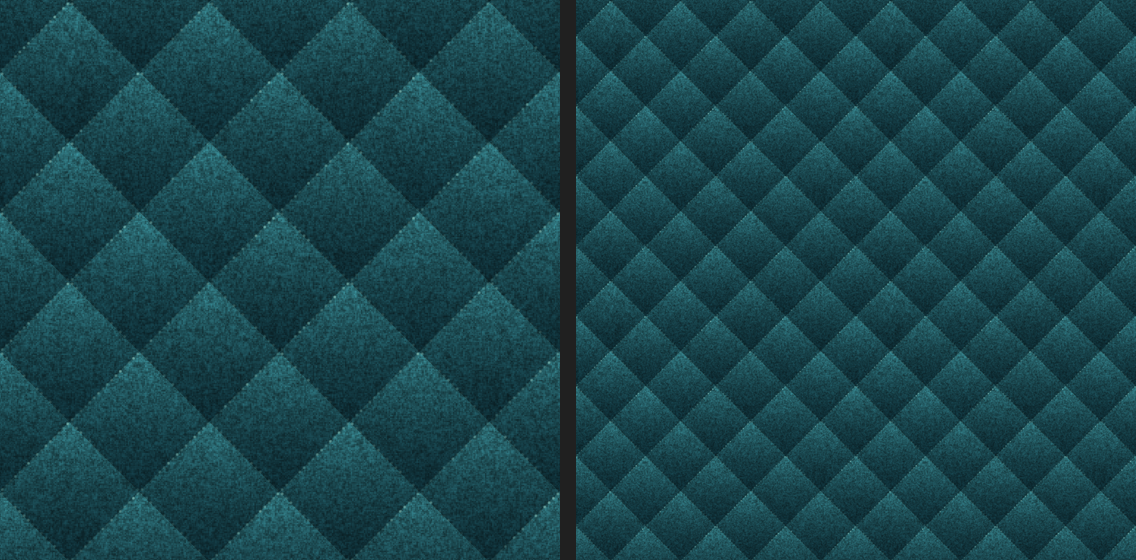
Left: one tile. Right: repeated 2 by 2.
Write a Shadertoy shader that draws this pattern.

```glsl
// Teal felt diamonds, each shaded from a bright top to a dark foot, with beaded stitches on the seams.

float hash(vec2 c) {
    vec3 q = fract(c.xyx * vec3(0.1031, 0.1030, 0.0973));
    q += dot(q, q.yzx + 33.33);
    return fract((q.x + q.y) * q.z);
}

// Value noise that wraps after a whole number of cells.
float wrapNoise(vec2 uv, vec2 cells) {
    vec2 p = uv * cells, i = floor(p), f = fract(p);
    f = f * f * (3.0 - 2.0 * f);
    vec2 lo = mod(i, cells), hi = mod(i + 1.0, cells);
    return mix(mix(hash(lo), hash(vec2(hi.x, lo.y)), f.x),
               mix(hash(vec2(lo.x, hi.y)), hash(hi), f.x), f.y);
}

// Sawtooth whose falling edge is softened over the given width.
float softSaw(float x, float width) {
    float f = fract(x);
    return min(f, (1.0 - f) / width);
}

// Row of beads along every half-integer seam; x is coverage, y is brightness.
vec2 stitches(float along, float across, float pixel) {
    vec2 offset = vec2((fract(along * 16.0) - 0.5) / 16.0, fract(across) - 0.5);
    float bead = 1.0 - smoothstep(0.003, 0.012 + pixel, length(offset));
    float shine = hash(vec2(mod(floor(along * 16.0), 64.0), mod(floor(across), 4.0)) + 7.0);
    return vec2(bead, shine * shine);
}

void mainImage(out vec4 fragColor, in vec2 fragCoord) {
    vec2 uv = fragCoord / iResolution.xy;
    float pixel = 6.0 / min(iResolution.x, iResolution.y);

    // Diagonal axes: four diamonds across and down, plus the offset rows.
    vec2 p = uv * 4.0 + vec2(0.0, 0.012);
    float rise = p.x + p.y, fall = p.x - p.y;
    float up = softSaw(rise + 0.5, pixel);
    float down = softSaw(fall + 0.5, pixel);
    float height = 0.5 * (up + 1.0 - down);

    // Vertical shading inside each diamond, with a slight shift per patch.
    vec3 color = mix(vec3(0.05, 0.17, 0.20), vec3(0.18, 0.44, 0.47),
                     height * (0.4 + 0.6 * height));
    vec2 cell = floor(vec2(rise, fall) + 0.5);
    float patchTone = hash(mod(vec2(cell.x + cell.y, cell.x - cell.y), 8.0) + 3.0);
    color *= 0.97 + 0.06 * patchTone;

    // Felt: fine grain, soft clumps and short crossed fibres.
    float felt = 0.42 * (wrapNoise(uv, vec2(384.0)) - 0.5)
               + 0.24 * (wrapNoise(uv + 0.37, vec2(190.0)) - 0.5)
               + 0.10 * (wrapNoise(uv, vec2(64.0)) - 0.5)
               + 0.20 * (wrapNoise(uv, vec2(400.0, 130.0)) - 0.5)
               + 0.20 * (wrapNoise(uv, vec2(130.0, 400.0)) - 0.5);
    color *= 1.0 + felt;

    // Dark seam crease below the beads.
    float seam = min(abs(fract(rise) - 0.5), abs(fract(fall) - 0.5));
    color *= 1.0 - 0.14 * (1.0 - smoothstep(0.0, 0.012 + pixel, seam));

    // Beads glint most near the upper tips, and more on the left-hand seams.
    vec2 leftBeads = stitches(rise, fall, pixel);
    vec2 rightBeads = stitches(fall, rise, pixel);
    float leftGlint = leftBeads.x * (0.2 + 0.65 * leftBeads.y) * (0.35 + 0.65 * fract(rise + 0.5));
    float rightGlint = rightBeads.x * (0.12 + 0.4 * rightBeads.y) * (1.0 - 0.65 * fract(fall + 0.5));
    color = mix(color, vec3(0.55, 0.80, 0.76), max(leftGlint, rightGlint));

    fragColor = vec4(color, 1.0);
}
```
